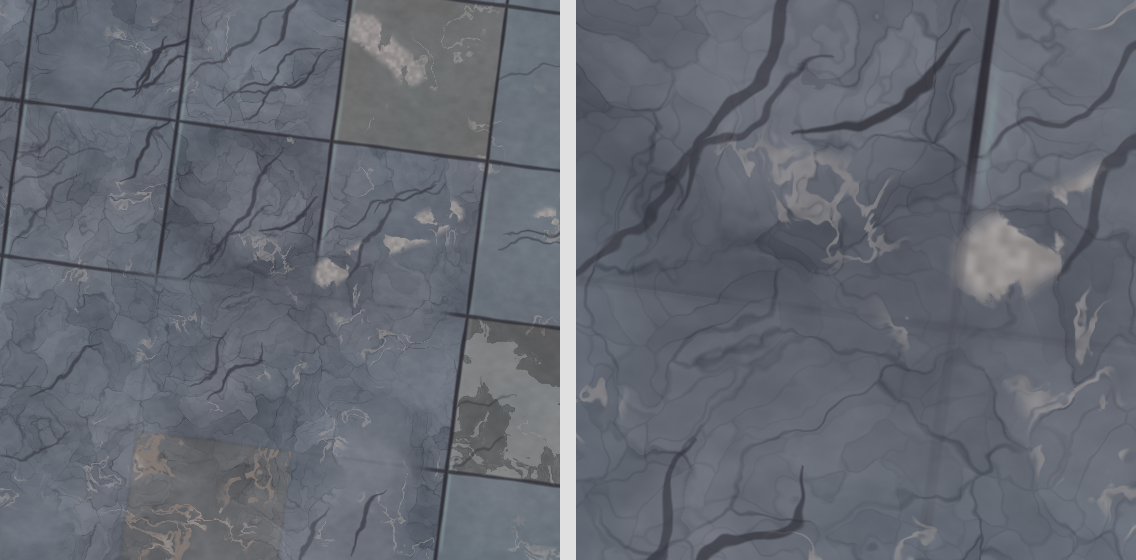
Left: the whole. Right: its middle third, enlarged.
This texture is drawn by a WebGL 2 fragment shader. Its source:

```glsl
#version 300 es
precision highp float;
// Worn, slightly turned slate floor tiles with cracks, mottling and pale flaked patches.
uniform vec2 u_resolution;
out vec4 fragColor;

const float TILE = 0.279;                 // tile side, in canvas units
const float TILT = 0.129;                 // clockwise turn of the grid, radians
const vec2 CORNER = vec2(0.557, 0.471);   // one joint crossing on the canvas
const float JOINT = 0.0085;               // half width of joints, in tiles
const vec3 SLATE = vec3(0.405, 0.421, 0.462);
const vec3 WARM = vec3(0.425, 0.422, 0.425);
const vec3 PALE = vec3(0.500, 0.498, 0.505);
const vec3 COOL = vec3(0.425, 0.450, 0.482);
const vec3 FLAKE = vec3(0.610, 0.590, 0.585);
const vec3 RUST = vec3(0.530, 0.485, 0.465);
const vec3 DARK = vec3(0.170, 0.165, 0.195);
const vec3 GLINT = vec3(0.520, 0.590, 0.600);
const vec2 WARM_TILE = vec2(0.0, 1.0);
const vec2 PALE_TILE = vec2(1.0, -1.0);
const vec2 RUST_TILE = vec2(-1.0, -2.0);

vec2 hash2(vec2 p) {
  vec3 q = fract(p.xyx * vec3(0.1031, 0.1030, 0.0973));
  q += dot(q, q.yzx + 33.33);
  return fract((q.xx + q.yz) * q.zy);
}

float noise(vec2 p) {
  vec2 i = floor(p), f = fract(p);
  f = f * f * (3.0 - 2.0 * f);
  return mix(mix(hash2(i).x, hash2(i + vec2(1, 0)).x, f.x),
             mix(hash2(i + vec2(0, 1)).x, hash2(i + vec2(1, 1)).x, f.x), f.y);
}

float fbm(vec2 p) {
  float sum = 0.0, amp = 0.5;
  for (int i = 0; i < 5; i++) {
    sum += amp * noise(p);
    p = mat2(1.6, 1.2, -1.2, 1.6) * p + 7.3;
    amp *= 0.5;
  }
  return sum;
}

// Fragment pattern: x = gap to the nearest edge, y = random tone of the fragment.
vec2 fragments(vec2 p) {
  vec2 cell = floor(p);
  float near = 9.0, second = 9.0, tone = 0.0;
  for (int y = -1; y <= 1; y++)
    for (int x = -1; x <= 1; x++) {
      vec2 c = cell + vec2(x, y), h = hash2(c + 40.0);
      float d = length(c + h - p);
      if (d < near) { second = near; near = d; tone = hash2(c + 90.0).y; }
      else second = min(second, d);
    }
  return vec2(second - near, tone);
}

float segment(vec2 p, vec2 a, vec2 b) {
  vec2 d = b - a;
  return length(p - a - d * clamp(dot(p - a, d) / dot(d, d), 0.0, 1.0));
}

float isTile(vec2 id, vec2 which) { return 1.0 - step(0.5, distance(id, which)); }

// Tapered diagonal cracks, cut off at the edges of their tile.
float cracks(vec2 p, vec2 id, float density, float aa) {
  float ink = 0.0;
  for (int i = 0; i < 5; i++) {
    vec2 h = hash2(id * 7.0 + float(i) * 13.7 + 60.0), k = hash2(h * 91.0 + id + 30.0);
    float a = 0.75 + (k.x - 0.5) * 1.1, reach = 0.2 + 0.32 * k.y;
    vec2 q = p - id - 0.1 - 0.8 * h;
    q = mat2(cos(a), -sin(a), sin(a), cos(a)) * q;
    q.y += 0.13 * (noise(q.xx * 5.0 + h * 50.0) - 0.5) + 0.02 * noise(p * 28.0);
    float width = 0.010 * (0.35 + k.x) * (1.0 - pow(abs(q.x) / reach, 2.0));
    float line = 1.0 - smoothstep(width - aa, width + aa + 0.004, abs(q.y));
    ink = max(ink, line * step(abs(q.x), reach) * step(k.y, density) * (0.45 + 0.5 * h.x));
  }
  return ink;
}

void main() {
  float side = min(u_resolution.x, u_resolution.y), aa = 1.0 / (side * TILE);
  vec2 d = gl_FragCoord.xy / side - CORNER;
  vec2 p = mat2(cos(TILT), sin(TILT), -sin(TILT), cos(TILT)) * d / TILE;
  p += 0.006 * (vec2(noise(p * 4.0), noise(p * 4.0 + 31.0)) - 0.5);
  vec2 id = floor(p), h = hash2(id + 20.0);
  float warm = isTile(id, WARM_TILE), pale = isTile(id, PALE_TILE), rust = isTile(id, RUST_TILE);
  float right = step(0.5, id.x), plain = max(warm, right);

  // Tile colour, clouds and fine grain
  vec3 color = mix(SLATE, COOL, right * 0.8);
  color = mix(mix(color, WARM, max(warm, rust * 0.7)), PALE, pale);
  color += (h.x - 0.5) * 0.03 * (1.0 - plain);
  vec2 warp = vec2(fbm(p * 3.0), fbm(p * 3.0 + 19.0)) - 0.5;
  color += (fbm(p * 2.2 + warp) - 0.49) * 0.16 * mix(1.0, 0.5, plain);
  color += (fbm(p * vec2(16.0, 22.0)) - 0.48) * 0.055;
  color += vec3(-0.012, 0.003, 0.005) * noise(p * 2.0 + 8.0);

  // Broken fragments with thin dark outlines
  float broken = (1.0 - plain) * smoothstep(0.28, 0.6, noise(p * 1.8 + 3.0) + 0.15);
  vec2 frag = fragments(p * 4.2 + warp * 2.2);
  vec2 chips = fragments(p * 10.0 + warp * 5.0);
  color += broken * ((frag.y - 0.5) * 0.055 + (chips.y - 0.5) * 0.025);
  color -= broken * 0.085 * (1.0 - smoothstep(0.01, 0.075, frag.x)) * noise(p * 9.0);
  color -= broken * 0.045 * (1.0 - smoothstep(0.02, 0.12, chips.x)) * noise(p * 6.0 + 5.0);

  // Dark smudged ring on the middle tile
  float ring = length((p - vec2(-0.48, 0.54)) * vec2(0.75, 1.0) + warp * 0.2) - 0.40;
  color -= 0.065 * exp(-ring * ring * 90.0) * isTile(id, vec2(-1, 0));

  // Pale flakes and rusty veins
  float band = min(segment(p, vec2(0.08, 0.18), vec2(0.82, 0.65)),
                   segment(p, vec2(0.12, 1.75), vec2(0.45, 1.5)));
  band = min(band, distance(p, vec2(1.43, 0.66))) + warp.x * 0.12;
  float area = 1.0 - smoothstep(0.05, 0.11, band);
  float ridge = abs(fbm(p * 5.0 + warp * 3.0) - 0.48);
  float chip = area * smoothstep(0.44, 0.50, fbm(p * 8.0 + warp * 2.0 + 4.0));
  float stray = smoothstep(0.68, 0.8, noise(p * 4.0 + 70.0)) * (1.0 - smoothstep(0.01, 0.035, ridge));
  float vein = rust * (1.0 - smoothstep(0.01, 0.055, ridge)) * smoothstep(0.25, 0.55, noise(p * 4.0));
  color -= 0.10 * area * (1.0 - smoothstep(0.0, 0.035, abs(chip - 0.35)));
  color = mix(color, RUST, vein * 0.85);
  color = mix(color, FLAKE + (noise(p * 45.0) - 0.5) * 0.12, max(chip * 0.9, stray * 0.55));

  // Dark peeled patches on the pale tile
  float peel = fbm(p * 4.5 + warp * 2.0 + 11.0);
  color -= pale * (0.13 * smoothstep(0.50, 0.54, peel) + 0.12 * (1.0 - smoothstep(0.0, 0.018, abs(peel - 0.51))));

  // Cracks, then joints that fade out toward the lower left
  float density = mix(0.3, 0.85, step(0.0, id.y)) * (1.0 - warm) * (1.0 - 0.4 * right);
  color = mix(color, DARK, 0.8 * cracks(p, id, density, aa));
  float kept = max(smoothstep(-0.1, 0.12, p.y - 0.3 * (p.x + 1.0)), smoothstep(0.8, 0.95, p.x));
  vec2 off = p - floor(p + 0.5);
  vec2 width = JOINT * (0.65 + 0.7 * vec2(noise(p.yy * 5.0), noise(p.xx * 5.0 + 9.0)));
  vec2 line = 1.0 - smoothstep(width - aa, width + aa + 0.005, abs(off));
  float glint = exp(-pow((off.x - 0.027) / 0.011, 2.0)) * smoothstep(0.3, 0.8, noise(p * vec2(1.0, 3.0) + 14.0));
  color = mix(color, GLINT, glint * kept * 0.55);
  color = mix(color, DARK, max(line.x, line.y * 0.85) * mix(0.1, 0.88, kept));
  fragColor = vec4(color, 1.0);
}
```
